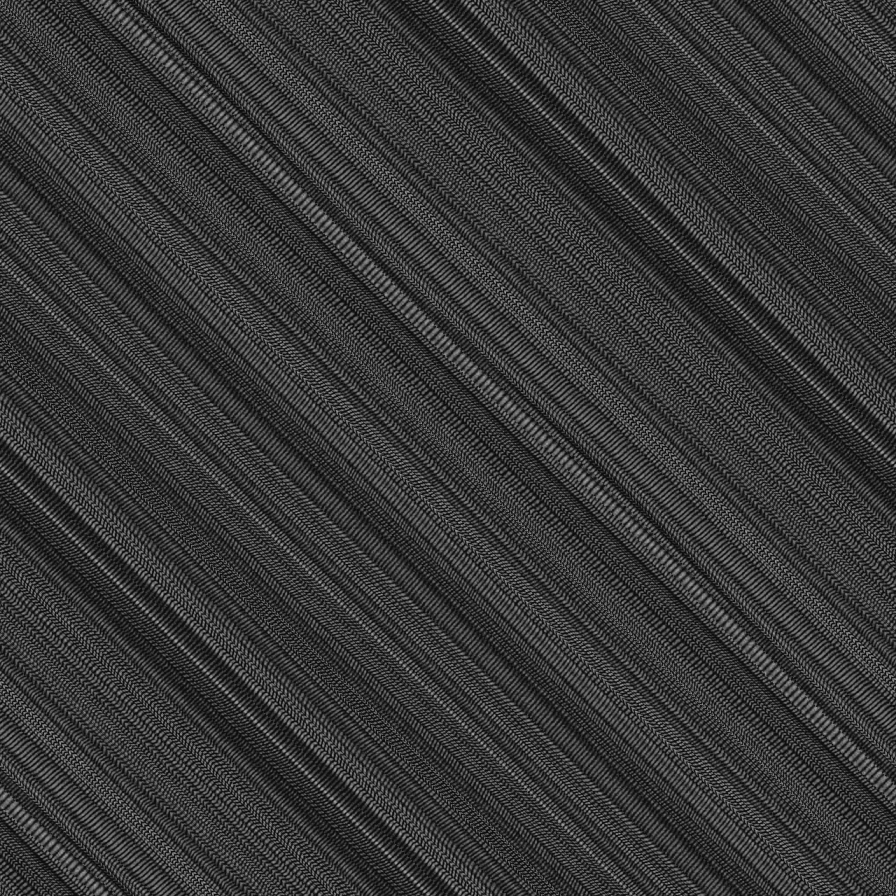
Reproduce this pattern procedurally as a WebGL 1 fragment shader.

```glsl
precision highp float;
// Dark woven cloth: one period of uneven diagonal stripes per canvas, falling to the right.
// Each stripe is split into thin rows of small slanted stitches; every row takes its own
// pitch, slant and shade from a hash, and soft bands darken or lighten the rows.
uniform vec2 u_resolution;

const float TAU = 6.2831853;
const float ROWS = 90.0;

float hash(float n) {
  return fract(sin(n * 12.9898 + 4.137) * 43758.547);
}

float hash2(vec2 p) {
  p = fract(p * vec2(0.1031, 0.1137));
  p += dot(p, p.yx + 33.33);
  return fract((p.x + p.y) * p.x * 17.31 + p.y * 91.7);
}

// Soft band around a centre, wrapping once per period
float band(float across, float center, float width) {
  float d = abs(fract(across - center + 0.5) - 0.5) / width;
  return exp(-d * d);
}

// Broad light and dark stripes; a few drift sideways into a taper
float stripeTone(float across, float drift) {
  float tone = 0.240;
  tone -= 0.16 * band(across, 0.086, 0.005);
  tone -= 0.045 * band(across, 0.050, 0.030);
  tone += 0.04 * band(across, 0.116 + drift, 0.010);
  tone -= 0.15 * band(across, 0.140 + drift, 0.005);
  tone += 0.08 * band(across, 0.158 + drift, 0.007);
  tone += 0.020 * band(across, 0.260, 0.080);
  tone -= 0.10 * band(across, 0.445, 0.016);
  tone += 0.24 * band(across, 0.481, 0.0025);
  tone += 0.03 * band(across, 0.515, 0.020);
  tone -= 0.035 * band(across, 0.640, 0.040);
  tone += 0.14 * band(across, 0.707, 0.003);
  tone -= 0.09 * band(across, 0.825, 0.024);
  tone += 0.03 * band(across, 0.905, 0.030);
  return tone;
}

float weave(vec2 p) {
  float along = p.x - p.y;
  float across = p.x + p.y;
  across += 0.001 * sin(TAU * (along + 2.0 * across));
  float drift = 0.006 * sin(TAU * along);

  // Rows of uneven width
  float row = ROWS * across + 1.6 * sin(TAU * 3.0 * across) + 0.7 * sin(TAU * 13.0 * across);
  float id = mod(floor(row), ROWS);
  float f = fract(row);

  // Stitches: straight slants or chevrons
  float pitch = floor(125.0 + 60.0 * hash(id));
  float slant = (hash(id + 91.0) - 0.5) * 2.0;
  float bend = hash(id + 37.0) > 0.6 ? abs(f - 0.5) * 1.6 : f;
  float cord = step(0.5, band(across, 0.116 + drift, 0.014));
  pitch = mix(pitch, 104.0, cord);
  slant *= 1.0 - cord;
  float jitter = 0.10 * sin(TAU * (floor(17.0 + 14.0 * hash(id + 5.0)) * along + hash(id + 3.0)));
  float stitch = sin(TAU * (pitch * along + slant * bend + jitter + hash(id + 13.0)));

  // Row shade, crisp dark seams and fine light threads
  float shade = 0.78 + 0.46 * hash(id + 57.0);
  float seam = 0.42 + 0.58 * smoothstep(0.02, 0.26, min(f, 1.0 - f));
  float thread = 1.0 + 0.26 * sin(TAU * (2.0 * row + hash(id + 71.0)));
  float contrast = 0.7 + 0.3 * hash(id + 23.0);
  return stripeTone(across, drift) * shade * seam * thread * (1.06 + contrast * stitch);
}

void main() {
  // Four close samples per pixel keep the stitches crisp
  float light = 0.0;
  for (int j = 0; j < 2; j++) {
    for (int i = 0; i < 2; i++) {
      vec2 offset = (vec2(float(i), float(j)) - 0.5) * 0.36;
      light += 0.25 * weave((gl_FragCoord.xy + offset) / u_resolution);
    }
  }

  // Fibre grain
  vec2 uv = gl_FragCoord.xy / u_resolution;
  float grain = hash2(floor(uv * 512.0)) - 0.5;
  light = light * (1.0 + 0.35 * grain) + 0.05 * grain + 0.022;

  // Gentle shoulder on the highlights
  light -= 0.5 * max(light - 0.36, 0.0);
  gl_FragColor = vec4(vec3(clamp(light, 0.05, 0.6)), 1.0);
}
```
